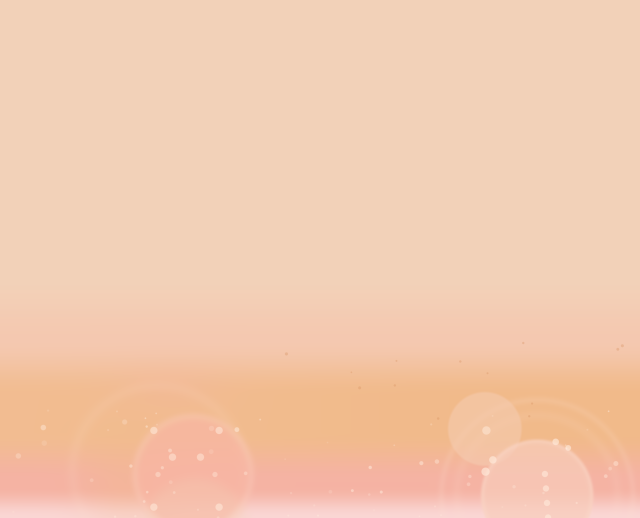
Write a WebGL 2 fragment shader that draws this background.

```glsl
#version 300 es
precision highp float;

uniform vec2 u_resolution;
out vec4 outColor;

#define PEACH vec3(0.950, 0.820, 0.722)
#define BLUSH vec3(0.957, 0.785, 0.690)
#define AMBER vec3(0.945, 0.728, 0.540)
#define CORAL vec3(0.960, 0.700, 0.640)
#define ROSE vec3(0.980, 0.840, 0.830)
#define CREAM vec3(0.990, 0.880, 0.820)
#define LEFT_DISC vec2(0.373, 0.084)
#define UPPER_DISC vec2(0.936, 0.172)
#define RIGHT_DISC vec2(1.037, 0.043)
#define SPECKS 64
#define DUST 14

// Hash from integers, three values in 0..1
vec3 hash3(float n) {
    vec3 p = fract(vec3(n) * vec3(0.1031, 0.1030, 0.0973));
    p += dot(p, p.yzx + 33.33);
    return fract((p.xxy + p.yzz) * p.zyx);
}

float below(float y, float low, float high) {
    return 1.0 - smoothstep(low, high, y);
}

float disc(vec2 p, vec2 center, float radius, float soft) {
    float edge = max(soft, 0.7 / u_resolution.y);
    return below(length(p - center), radius - edge, radius + edge);
}

float ring(vec2 p, vec2 center, float radius, float width) {
    float d = (length(p - center) - radius) / width;
    return exp(-d * d);
}

float glow(vec2 p, vec2 center, vec2 size) {
    vec2 d = (p - center) / size;
    return exp(-dot(d, d));
}

// Stacked horizontal bands
vec3 bands(vec2 p) {
    vec3 c = mix(PEACH, BLUSH, below(p.y, 0.34, 0.47));
    float warmth = mix(0.82, 1.0, smoothstep(0.0, 1.1, p.x));
    c = mix(c, AMBER, warmth * below(p.y, 0.235, 0.345));
    c = mix(c, CORAL, below(p.y, 0.07, 0.165));
    return mix(c, ROSE, below(p.y, 0.0, 0.06));
}

// Translucent discs with their halos
vec3 addDiscs(vec3 c, vec2 p) {
    c = mix(c, CORAL, 0.22 * glow(p, vec2(0.33, 0.25), vec2(0.11, 0.05)));
    c = mix(c, AMBER, 0.35 * glow(p, vec2(0.25, 0.08), vec2(0.09, 0.10)));
    c = mix(c, CREAM, 0.10 * ring(p, vec2(0.305, 0.09), 0.165, 0.012));
    c = mix(c, vec3(0.972, 0.712, 0.640), 0.75 * disc(p, LEFT_DISC, 0.112, 0.016));
    c = mix(c, CREAM, 0.16 * ring(p, LEFT_DISC, 0.112, 0.008));
    c = mix(c, PEACH, 0.28 * disc(p, vec2(0.378, -0.03), 0.105, 0.018));

    float halo = 0.14 * ring(p, RIGHT_DISC, 0.185, 0.007) + 0.10 * ring(p, RIGHT_DISC, 0.155, 0.010);
    c = mix(c, CREAM, halo);
    c = mix(c, vec3(0.960, 0.800, 0.700), 0.55 * disc(p, UPPER_DISC, 0.071, 0.003));
    c = mix(c, vec3(0.970, 0.800, 0.730), 0.70 * disc(p, RIGHT_DISC, 0.108, 0.004));
    return mix(c, CREAM, 0.22 * ring(p, RIGHT_DISC, 0.105, 0.005));
}

// Bright dots grouped around the discs
float clusterDots(vec2 p) {
    vec2 q = p - vec2(0.360, 0.095);
    vec2 side = vec2(abs(q.x), q.y);
    float light = 0.55 * disc(abs(q), vec2(0.063, 0.074), 0.007, 0.001);
    light += 0.50 * disc(side, vec2(0.027, 0.0225), 0.007, 0.001);
    light += 0.40 * disc(side, vec2(0.055, -0.011), 0.005, 0.001);
    light += 0.50 * disc(p, UPPER_DISC + vec2(0.003, -0.003), 0.008, 0.001);
    for (int i = 0; i < 4; i++) {
        float k = float(i);
        float angle = radians(64.0 + 84.0 * floor(k / 2.0) + 14.0 * (mod(k, 2.0) - 0.5));
        vec2 rim = RIGHT_DISC + 0.110 * vec2(cos(angle), sin(angle));
        light += 0.65 * disc(p, rim, 0.0055 + 0.0008 * k, 0.001);
        light += 0.60 * disc(p, vec2(1.052 + 0.002 * k, 0.085 - 0.028 * k), 0.006, 0.001);
    }
    return light;
}

// Light specks near the ground
float specks(vec2 p) {
    float light = 0.0;
    for (int i = 0; i < SPECKS; i++) {
        vec3 h = hash3(float(i) + 11.0);
        vec3 g = hash3(float(i) + 211.0);
        vec2 center = vec2(h.x * 1.25, 0.21 * pow(h.y, 1.3));
        float radius = mix(0.0015, 0.0055, h.z * h.z);
        light += mix(0.15, 0.55, g.x) * disc(p, center, radius, 0.001);
    }
    return light;
}

// Sparse dark dust above the amber band
float dust(vec2 p) {
    float shade = 0.0;
    for (int i = 0; i < DUST; i++) {
        vec3 h = hash3(float(i) + 503.0);
        vec2 center = vec2(h.x * 1.25, mix(0.17, 0.34, h.y));
        shade += 0.35 * disc(p, center, mix(0.0015, 0.003, h.z), 0.001);
    }
    return shade;
}

void main() {
    vec2 p = gl_FragCoord.xy / u_resolution.y;
    vec3 color = addDiscs(bands(p), p);
    color = mix(color, vec3(0.84, 0.57, 0.38), min(dust(p), 0.5));
    color = mix(color, vec3(1.0, 0.92, 0.86), min(specks(p) + clusterDots(p), 0.85));
    outColor = vec4(color, 1.0);
}
```
